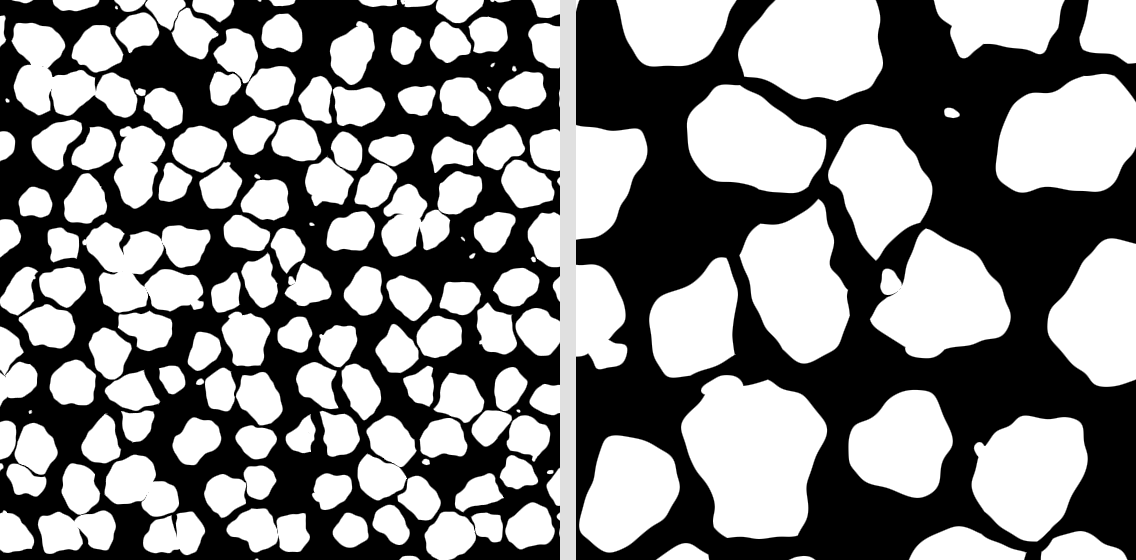
Left: the whole. Right: its middle third, enlarged.
Give the GLSL for this texture, as a WebGL 2 fragment shader.

```glsl
#version 300 es
precision highp float;
// Scattered, irregular white grains, some touching, on a black ground.

uniform vec2 u_resolution;
out vec4 fragColor;

vec4 hash4(vec2 cell) {
    vec4 q = fract(cell.xyxy * vec4(0.1031, 0.1030, 0.0973, 0.1099));
    q += dot(q, q.wzxy + 33.33);
    return fract((q.xxyz + q.yzzw) * q.zywx);
}

// Layered sines that bend the outlines
vec2 warp(vec2 p) {
    vec2 w = 0.045 * sin(4.3 * p.yx + vec2(1.7, 0.4) + 1.6 * sin(2.9 * p));
    w += 0.022 * sin(9.1 * p.yx + vec2(0.3, 2.6) + 2.1 * sin(5.3 * p));
    return w + 0.009 * sin(21.0 * p.yx + 2.0 * sin(11.0 * p));
}

// Rounded lump: a circle whose radius varies with the angle
float lump(vec2 p, float radius, vec4 h) {
    float a = atan(p.y, p.x);
    float shape = 1.0 + 0.12 * sin(2.0 * a + 6.283 * h.x)
                + 0.06 * sin(3.0 * a + 6.283 * h.y)
                + 0.035 * sin(5.0 * a + 6.283 * h.z);
    return length(p) - radius * shape;
}

// Grains and specks on a staggered, jittered grid
float grains(vec2 p) {
    float nearest = 2.0;
    float second = 2.0;
    float specks = 2.0;
    for (int y = -1; y <= 1; y++) {
        float row = floor(p.y) + float(y);
        float shift = 0.5 * mod(row, 2.0);
        for (int x = -1; x <= 1; x++) {
            vec2 cell = vec2(floor(p.x - shift) + float(x), row);
            vec4 place = hash4(cell + 17.0);
            vec4 form = hash4(cell + 83.0);
            vec2 corner = cell + vec2(shift, 0.0);
            vec2 center = corner + 0.5 + 0.58 * (place.xy - 0.5);
            float d = lump(p - center, 0.335 + 0.17 * place.z, form);
            second = min(second, max(nearest, d));
            nearest = min(nearest, d);

            // Small fragments
            if (place.w < 0.6) {
                vec4 bit = hash4(cell + 151.0);
                float size = 0.03 + 0.11 * bit.z * bit.z;
                specks = min(specks, lump(p - corner - bit.xy, size, form.wzyx));
            }
        }
    }
    // Dark cracks of varying width part most of the overlapping grains
    float crack = 0.04 + 0.07 * sin(2.3 * p.x + 2.0 * sin(1.7 * p.y)) * sin(2.9 * p.y + p.x);
    float body = max(nearest, crack - 0.5 * (second - nearest));
    return min(body, specks);
}

void main() {
    vec2 p = 11.4 * gl_FragCoord.xy / u_resolution.y + 5.0;
    float d = grains(p + warp(p));
    float edge = max(fwidth(d), 1e-4);
    fragColor = vec4(vec3(clamp(0.5 - d / edge, 0.0, 1.0)), 1.0);
}
```
